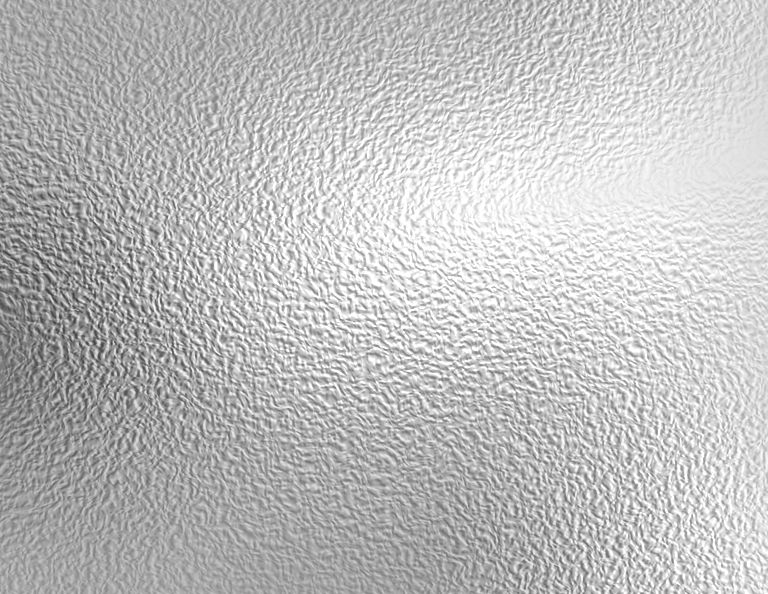
Write a Shadertoy shader that draws this texture.

```glsl
// Silver foil: crinkled metal sheet with a soft glow and fine embossed relief.

const float GRAIN_FREQ = 100.0;     // main wrinkles per canvas height
const float REFRACTION = 0.09;      // how far a tilted facet shifts the reflection
const float FACING_SHADE = 0.15;    // contrast of facets turned to the glow
const vec2 SIDE_LIGHT = vec2(0.09, 0.045);

// Random unit vector for a lattice cell
vec2 cellGradient(vec2 cell) {
    uvec2 k = uvec2(ivec2(cell) + 4096);
    uint h = k.x * 1597334677u ^ k.y * 3812015801u;
    h = (h ^ (h >> 15)) * 2246822519u;
    h ^= h >> 13;
    float angle = 6.28319 * float(h & 65535u) / 65536.0;
    return vec2(cos(angle), sin(angle));
}

float gradientNoise(vec2 p) {
    vec2 cell = floor(p), f = p - cell;
    vec2 u = f * f * f * (f * (f * 6.0 - 15.0) + 10.0);
    vec2 right = vec2(1, 0), up = vec2(0, 1), diagonal = vec2(1);
    float a = dot(cellGradient(cell), f);
    float b = dot(cellGradient(cell + right), f - right);
    float c = dot(cellGradient(cell + up), f - up);
    float d = dot(cellGradient(cell + diagonal), f - diagonal);
    return mix(mix(a, b, u.x), mix(c, d, u.x), u.y);
}

// Soft elliptical spot, tilted by an angle
float spot(vec2 p, vec2 center, vec2 radii, float tilt) {
    float c = cos(tilt), s = sin(tilt);
    vec2 d = mat2(c, -s, s, c) * (p - center) / radii;
    return exp(-dot(d, d));
}

// Smooth reflected surroundings: x runs 0..1.29, y runs 0..1
float reflection(vec2 p) {
    float tone = 0.66 + 0.15 * smoothstep(0.75, 1.3, p.x);
    tone += 0.30 * spot(p, vec2(0.77, 0.63), vec2(0.42, 0.25), 0.16);
    tone -= 0.19 * spot(p, vec2(0.0, 0.44), vec2(0.27, 0.24), -0.3);
    tone -= 0.03 * spot(p, vec2(0.7, 0.0), vec2(0.35, 0.2), 0.0);
    tone += 0.06 * spot(p, vec2(1.3, 0.1), vec2(0.25, 0.25), 0.0);
    return tone;
}

vec2 reflectionSlope(vec2 p, float reach) {
    vec2 e = vec2(reach, 0.0);
    return vec2(reflection(p + e.xy) - reflection(p - e.xy),
                reflection(p + e.yx) - reflection(p - e.yx)) / (2.0 * reach);
}

// Wrinkle height: flat-topped plateaus with steep, narrow flanks
float wrinkles(vec2 q) {
    float n = gradientNoise(q) + 0.45 * gradientNoise(q * 1.87 + 17.3)
            + 0.15 * gradientNoise(q * 0.55 + 41.7);
    return 0.4 * n * inversesqrt(0.06 + n * n);
}

// Slope of the relief, softly limited
vec2 facetTilt(vec2 q, float steepness) {
    vec2 e = vec2(0.16, 0.0);
    vec2 slope = vec2(wrinkles(q + e.xy) - wrinkles(q - e.xy),
                      wrinkles(q + e.yx) - wrinkles(q - e.yx)) / (2.0 * e.x);
    slope *= steepness;
    return slope * inversesqrt(1.0 + 0.5 * dot(slope, slope));
}

void mainImage(out vec4 fragColor, in vec2 fragCoord) {
    vec2 p = fragCoord / iResolution.y;

    // Irregular grain
    vec2 bend = vec2(gradientNoise(p * 31.0), gradientNoise(p * 31.0 + 63.0));
    vec2 tilt = facetTilt(p * GRAIN_FREQ + 0.8 * bend, 1.1);

    // Facets lean toward or away from the glow
    vec2 glow = reflectionSlope(p, 0.03);
    vec2 glowDir = glow / (length(glow) + 0.4);

    float tone = reflection(p + REFRACTION * tilt);
    tone += dot(tilt, FACING_SHADE * glowDir + SIDE_LIGHT);

    // Gentle patches in the sheet
    tone += 0.025 * gradientNoise(p * 5.0 + 8.0);

    fragColor = vec4(vec3(clamp(tone, 0.0, 1.0)), 1.0);
}
```
